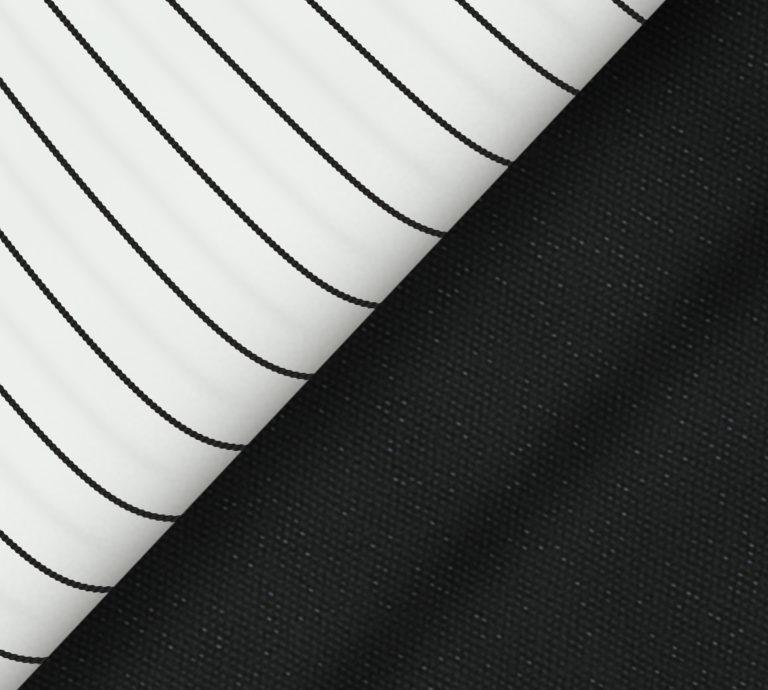
This texture is drawn by a WebGL 2 fragment shader. Its source:

```glsl
#version 300 es
precision highp float;

uniform vec2 u_resolution;
out vec4 fragColor;

const vec2 FOLD_START = vec2(0.0652, 0.0427);
const vec2 FOLD_DIR = vec2(0.685, 0.7285);
const float STRIPE_GAP = 0.141;
const vec3 WHITE_CLOTH = vec3(0.925, 0.938, 0.925);
const vec3 FOLD_GREY = vec3(0.56, 0.555, 0.54);
const vec3 THREAD = vec3(0.115, 0.11, 0.11);
const vec3 BLACK_CLOTH = vec3(0.98, 1.02, 1.0);

float hash(vec2 p) {
  vec3 q = fract(vec3(p.xyx) * 0.1031);
  q += dot(q, q.yzx + 33.33);
  return fract((q.x + q.y) * q.z);
}

vec2 gradientAt(vec2 cell) {
  float angle = 6.2832 * hash(cell);
  return vec2(cos(angle), sin(angle));
}

float gradientNoise(vec2 p) {
  vec2 i = floor(p);
  vec2 f = p - i;
  vec2 u = f * f * f * (f * (f * 6.0 - 15.0) + 10.0);
  float a = dot(gradientAt(i), f);
  float b = dot(gradientAt(i + vec2(1, 0)), f - vec2(1, 0));
  float c = dot(gradientAt(i + vec2(0, 1)), f - vec2(0, 1));
  float d = dot(gradientAt(i + vec2(1, 1)), f - vec2(1, 1));
  return mix(mix(a, b, u.x), mix(c, d, u.x), u.y);
}

// Sideways drop of a stripe at a given depth behind the fold
float stripeSag(float depth, float index) {
  float amount = 0.061 - 0.00065 * index * index;
  float relax = 0.186 * (1.0 - smoothstep(2.0, 8.0, index));
  return amount * (1.0 - exp(-depth / 0.06)) - relax * depth * depth;
}

// Continuous stripe number, solved by fixed-point steps
float stripeIndex(float along, float depth) {
  float index = along / STRIPE_GAP;
  for (int k = 0; k < 4; k++) {
    index = (along + stripeSag(depth, clamp(index, 0.0, 10.0))) / STRIPE_GAP;
  }
  return index;
}

vec3 whiteCloth(vec2 p, float depth, float index, float slope, float pixel) {
  float lit = 1.0 - exp(-(depth + 0.004) / 0.045);
  vec3 color = mix(FOLD_GREY, WHITE_CLOTH, lit);
  color += 0.012 * gradientNoise(p * 5.0);
  color += 0.018 * gradientNoise(p * 130.0) * exp(-depth * 5.0);

  // Faint show-through between the stripes
  float between = abs(fract(index) - 0.5) * STRIPE_GAP;
  color -= 0.028 * exp(-between * between / 0.00016) * smoothstep(0.02, 0.1, depth);

  // Twisted black thread
  float dist = abs(index - round(index)) / max(slope, 0.001);
  float twist = 0.0006 * sin(depth * 720.0 + index * 3.0);
  float halfWidth = 0.0046 + twist;
  float line = 1.0 - smoothstep(halfWidth - pixel, halfWidth + pixel, dist);
  return mix(color, THREAD + 0.03 * sin(depth * 720.0), line * 0.97);
}

// Broad light across the dark cloth, from the fold to its valley
float darkShade(float depth, float along, vec2 p) {
  float shade = mix(0.075, 0.136, smoothstep(0.0, 0.15, depth));
  float valley = (depth - 0.345) / 0.055;
  shade -= 0.042 * exp(-valley * valley);
  shade -= 0.012 * smoothstep(0.36, 0.8, depth);
  shade -= 0.025 * smoothstep(0.95, 1.3, along);
  return shade + 0.014 * gradientNoise(p * 6.0);
}

vec3 darkCloth(vec2 p, float depth, float along) {
  float shade = darkShade(depth, along, p);

  // Twill ribs made of staggered stitches
  vec2 warped = p + 0.007 * vec2(gradientNoise(p * 5.0), gradientNoise(p * 5.0 + 17.0));
  vec2 weave = vec2(dot(warped, vec2(0.88, -0.475)), dot(warped, vec2(0.475, 0.88)));
  vec2 grid = weave / vec2(0.0125, 0.0112);
  grid.x += 0.37 * floor(grid.y);
  vec2 cell = floor(grid);
  vec2 local = fract(grid) - 0.5;
  float stitch = exp(-dot(local * local, vec2(7.0, 14.0)));
  float random = hash(cell + 50.0);
  float relief = (stitch - 0.42) * (0.5 + 0.7 * random);
  float grain = gradientNoise(p * 150.0);
  vec3 color = BLACK_CLOTH * shade * (1.0 + 0.6 * relief + 0.3 * grain);

  // Sparse pale and blue fibres
  float speck = smoothstep(0.86, 1.0, random) * stitch * stitch;
  vec3 tint = mix(vec3(0.17, 0.17, 0.16), vec3(0.08, 0.15, 0.2), hash(cell + 9.0));
  return color + tint * speck * shade * 7.0;
}

void main() {
  vec2 p = gl_FragCoord.xy / u_resolution.y;
  float pixel = 1.0 / u_resolution.y;
  vec2 q = p - FOLD_START;
  float along = dot(q, FOLD_DIR);
  float height = dot(q, vec2(-FOLD_DIR.y, FOLD_DIR.x));
  float index = stripeIndex(along, max(height, 0.0));
  float slope = length(vec2(dFdx(index), dFdy(index))) * u_resolution.y;

  vec3 light = whiteCloth(p, max(height, 0.0), index, slope, pixel);
  vec3 dark = darkCloth(p, max(-height, 0.0), along);
  float cover = smoothstep(-pixel, pixel * 1.5, height);
  fragColor = vec4(clamp(mix(dark, light, cover), 0.0, 1.0), 1.0);
}
```
